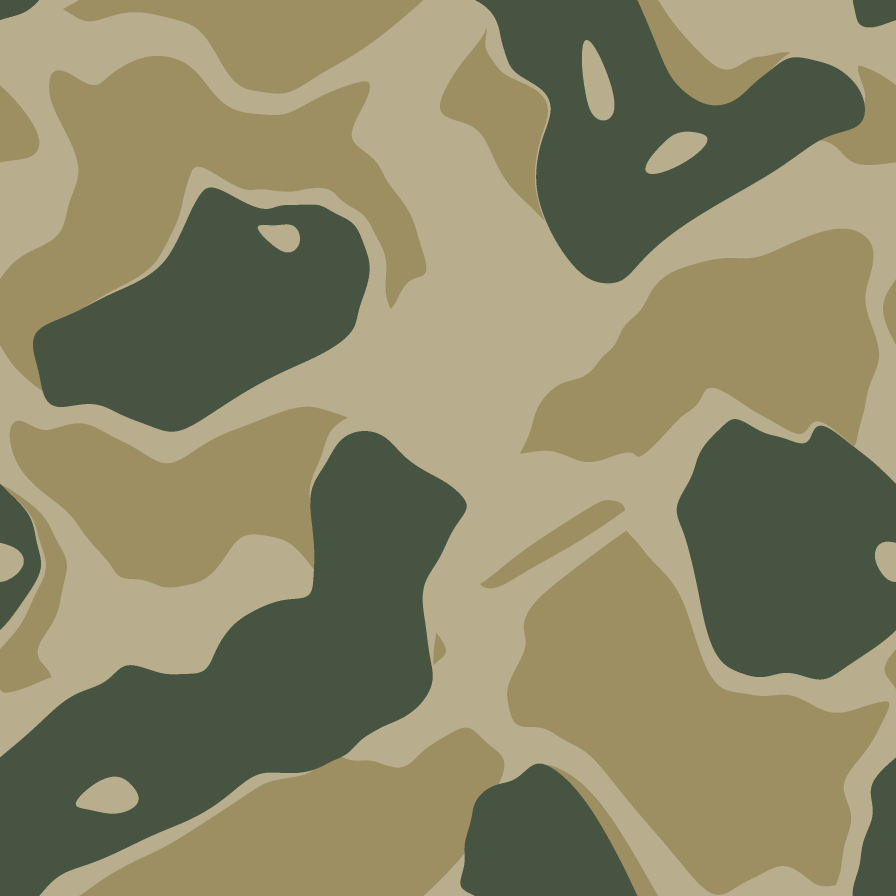
A WebGL 1 fragment shader for this pattern:

```glsl
precision highp float;
// Tileable three-colour camouflage: olive patches are soft cellular cells parted by
// sand channels; green patches are a level set of four periodic waves laid on top,
// with a sand rim and a few holes. Layered sines bend the whole plane.
uniform vec2 u_resolution;

const float TAU = 6.2831853;
const vec3 OLIVE = vec3(0.62, 0.56, 0.39);
const vec3 SAND = vec3(0.72, 0.68, 0.55);
const vec3 GREEN = vec3(0.28, 0.33, 0.26);

const vec2 OLIVE_GRID = vec2(2.0, 3.0);   // olive cells per tile (even columns)
const float OLIVE_JITTER = 0.5;           // site offset, in cells
const float OLIVE_FALLOFF = 50.0;         // higher gives sharper cell corners
const float CHANNEL = 1.25;               // sand channel width, as log odds
const float CHANNEL_VARIATION = 0.8;
const float GREEN_LEVEL = 0.79;           // higher gives less green
const float RIM = 0.3;                    // sand rim around green
const float RIM_VARIATION = 0.5;          // above RIM, green touches olive in places
const float HOLE_GRID = 6.0;
const float HOLE_RADIUS = 0.024;
const float HOLE_DEPTH = 1.0;             // holes open only this deep inside green
const int SAMPLES = 3;                    // antialiasing samples per axis

vec2 hash2(vec2 cell) {
  vec2 s = vec2(dot(cell, vec2(127.1, 311.7)), dot(cell, vec2(269.5, 183.3)));
  return fract(sin(s + 1.7) * 43758.5);
}

// Layered sines with whole frequencies keep the plane periodic.
vec2 warp(vec2 p) {
  float frequency = 2.0;
  float amplitude = 0.04;
  for (int i = 0; i < 5; i++) {
    vec2 phase = float(i) * vec2(1.9, 2.7) + vec2(0.6, 3.8);
    p += amplitude * sin(TAU * (frequency * p.yx + p * vec2(1.0, -1.0)) + phase);
    frequency = floor(frequency * 1.75);
    amplitude *= 0.5;
  }
  return p;
}

float greenField(vec2 p) {
  vec4 turns = p.x * vec4(2.0, 1.0, 1.0, 2.0) + p.y * vec4(1.0, -2.0, 2.0, -2.0);
  return dot(sin(TAU * turns + vec4(0.3, 2.1, 4.4, 1.2)), vec4(1.0));
}

// Log odds of the strongest cell against all others: zero or less at borders.
float oliveField(vec2 p) {
  vec2 home = floor(p * OLIVE_GRID);
  float strongest = 0.0;
  float total = 0.0;
  for (int j = -2; j <= 2; j++) {
    for (int i = -2; i <= 2; i++) {
      vec2 cell = home + vec2(float(i), float(j));
      vec2 site = cell + 0.5 + OLIVE_JITTER * (hash2(mod(cell, OLIVE_GRID)) - 0.5);
      site.y += 0.5 * mod(cell.x, 2.0) - 0.25;   // brick layout
      vec2 offset = p - site / OLIVE_GRID;
      float weight = exp(-OLIVE_FALLOFF * dot(offset, offset));
      strongest = max(strongest, weight);
      total += weight;
    }
  }
  return log(strongest / max(total - strongest, 1e-6));
}

// Small oval openings whose centres lie deep inside green.
bool inHole(vec2 p) {
  vec2 cell = floor(p * HOLE_GRID);
  vec2 random = hash2(mod(cell, HOLE_GRID) + 31.0);
  vec2 centre = (cell + 0.5 + 0.5 * (random - 0.5)) / HOLE_GRID;
  vec2 oval = (p - centre) * mix(vec2(1.25, 0.9), vec2(0.9, 1.25), random.x);
  return length(oval) < HOLE_RADIUS && greenField(centre) > GREEN_LEVEL + HOLE_DEPTH;
}

vec3 camouflage(vec2 uv) {
  vec2 p = warp(uv);
  float green = greenField(p) - GREEN_LEVEL;
  if (green > 0.0) return inHole(p) ? SAND : GREEN;
  float rim = RIM + RIM_VARIATION * sin(TAU * (p.x + p.y) + 0.8);
  float channel = CHANNEL + CHANNEL_VARIATION * sin(TAU * (p.x - p.y) + 2.0);
  return green < -rim && oliveField(p) > channel ? OLIVE : SAND;
}

void main() {
  vec3 colour = vec3(0.0);
  for (int j = 0; j < SAMPLES; j++) {
    for (int i = 0; i < SAMPLES; i++) {
      vec2 shift = (vec2(float(i), float(j)) + 0.5) / float(SAMPLES) - 0.5;
      colour += camouflage((gl_FragCoord.xy + shift) / u_resolution);
    }
  }
  gl_FragColor = vec4(colour / float(SAMPLES * SAMPLES), 1.0);
}
```
